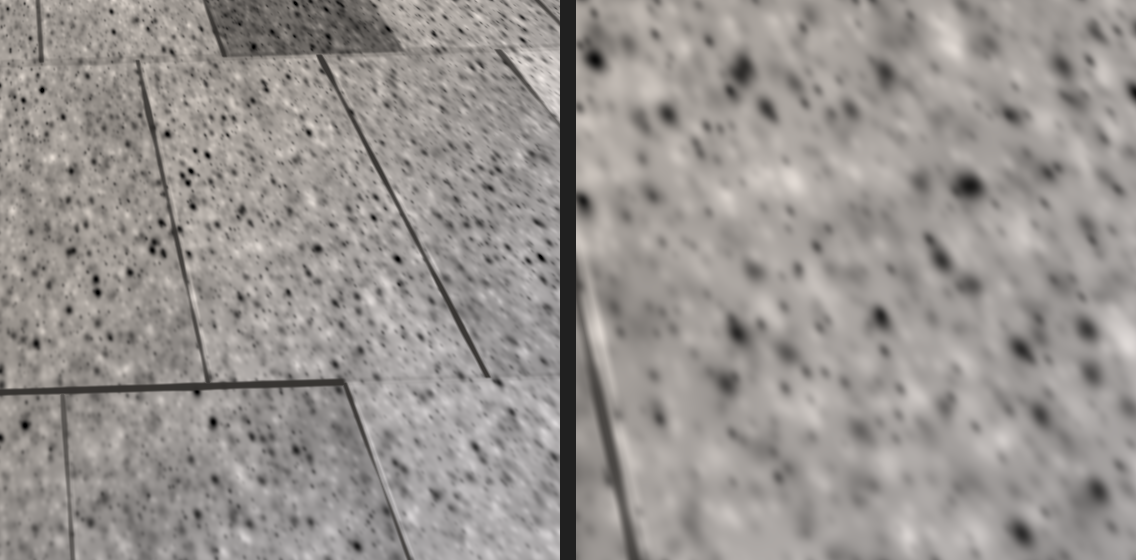
Left: the whole. Right: its middle third, enlarged.
Write a Shadertoy shader that draws this texture.

```glsl
const vec2  VANISHING_POINT = vec2(0.0065, 1.977);
const float ROW_TILT = 0.03;
const float FIRST_ROW = 0.596;        // inverse depth of the nearer cross joint
const float ROW_SPACING = 0.3205;
const float FIRST_JOINT = 0.0625;     // joints fan out from the vanishing point
const float JOINT_SPACING = 0.304;
const float BOND_SHIFT = 0.1575;      // sideways shift of the middle row
const float JOINT_HALF_WIDTH = 0.0038;
const float CROSS_HALF_WIDTH = 0.0062;
const float EDGE_SOFTNESS = 0.0028;
const float GRAIN_SCALE = 82.0;
const float GRAIN_CONTRAST = 0.15;
const float PIT_DEPTH = 0.42;
const vec3  WARM_STONE = vec3(1.035, 0.995, 0.955);
const vec3  COOL_STONE = vec3(1.010, 0.995, 1.000);
const vec3  JOINT_COLOR = vec3(0.205, 0.195, 0.185);

// Rows run from near to far, slabs and joints from left to right
const float SLAB_TONE[15] = float[15](
    0.57, 0.59, 0.68, 0.68, 0.68,
    0.59, 0.62, 0.62, 0.77, 0.77,
    0.59, 0.62, 0.41, 0.64, 0.64);
const float JOINT_STRENGTH[12] = float[12](
    0.60, 0.95, 0.00, 0.00,
    0.88, 0.95, 0.80, 0.00,
    0.75, 0.95, 0.00, 0.90);

vec3 hash3(vec2 p)
{
    vec3 q = fract(p.xyx * vec3(0.1031, 0.1030, 0.0973));
    q += dot(q, q.yxz + 33.33);
    return fract((q.xxy + q.yzz) * q.zyx);
}

// Cellular blobs: x is signed mottling, y is sparse dark pits
vec2 cellGrain(vec2 p)
{
    vec2 cell = floor(p), sum = vec2(0.0);
    for (int j = -1; j <= 1; j++)
    for (int i = -1; i <= 1; i++)
    {
        vec2 id = cell + vec2(i, j);
        vec3 rnd = hash3(id);
        vec2 d = p - id - rnd.xy;
        float r2 = dot(d, d);
        float pit = pow(hash3(id + 71.0).x, 7.0);
        sum += vec2((2.0 * rnd.z - 1.0) * exp(-5.0 * r2), pit * exp(-9.0 * r2));
    }
    return sum;
}

float lineCover(float dist, float halfWidth)
{
    return 1.0 - smoothstep(halfWidth - EDGE_SOFTNESS, halfWidth + EDGE_SOFTNESS, abs(dist));
}

// One row of slabs: tone, joint cover and the pale lip beside the joint
vec3 slabRow(int row, float fan, float depth, float wear)
{
    float shift = row == 1 ? BOND_SHIFT : 0.0;
    float along = (fan - FIRST_JOINT - shift) / JOINT_SPACING;
    float nearest = clamp(floor(along + 0.5), 0.0, 3.0);
    int joint = int(nearest);
    float dist = (along - nearest) * JOINT_SPACING * depth / sqrt(1.0 + fan * fan);
    float strength = JOINT_STRENGTH[row * 4 + joint];
    int slab = row * 5 + joint;
    float tone = mix(SLAB_TONE[slab], SLAB_TONE[slab + 1], smoothstep(-0.004, 0.004, dist));
    float halfWidth = JOINT_HALF_WIDTH * (1.0 + 0.7 * wear);
    float cover = strength * lineCover(dist, halfWidth) * clamp(0.95 + 0.5 * wear, 0.0, 1.0);
    float lip = strength * lineCover(dist - 0.0095, 0.002) * clamp(0.5 - wear, 0.0, 1.0);
    return vec3(tone, cover, lip);
}

void mainImage(out vec4 fragColor, in vec2 fragCoord)
{
    vec2 uv = fragCoord / iResolution.xy;

    // Perspective coordinates of the floor
    float depth = VANISHING_POINT.y - uv.y;
    float fan = (uv.x - VANISHING_POINT.x) / depth;
    float rowDepth = depth + ROW_TILT * uv.x;
    float rowCoord = (1.0 / rowDepth - FIRST_ROW) / ROW_SPACING;

    // Grain grows evenly towards the viewer
    vec2 grainPos = GRAIN_SCALE * vec2(fan, -0.8 * log(depth)) + 140.0;
    vec2 coarse = cellGrain(grainPos * 0.13);
    vec2 medium = cellGrain(grainPos);
    vec2 fine = cellGrain(grainPos * 1.9 + 37.0);
    float wear = cellGrain(grainPos * 0.3 + 19.0).x;

    // Slabs on both sides of the nearest cross joint
    float crossIndex = clamp(floor(rowCoord + 0.5), 0.0, 1.0);
    float crossDist = (rowCoord - crossIndex) * ROW_SPACING * rowDepth * rowDepth;
    int nearRow = int(crossIndex);
    vec3 slab = mix(slabRow(nearRow, fan, depth, wear),
                    slabRow(nearRow + 1, fan, depth, wear),
                    smoothstep(-0.003, 0.003, crossDist));

    // The near cross joint stops at a slab corner; the far one is nearly closed
    float corner = FIRST_JOINT + JOINT_SPACING;
    float openEnd = 1.0 - smoothstep(-0.002, 0.004, fan - corner);
    float crossStrength = nearRow == 0 ? mix(0.06, 0.97, openEnd) : 0.16;
    float crossCover = crossStrength * lineCover(crossDist, CROSS_HALF_WIDTH * (1.0 + 0.25 * wear));

    // Stone tone, mottling and pits
    float tone = slab.x + 0.06 * coarse.x + 0.03 * wear;
    tone += GRAIN_CONTRAST * (medium.x + 0.55 * fine.x);
    tone -= PIT_DEPTH * (medium.y + 0.45 * fine.y) * (1.0 + 0.8 * coarse.x);
    tone += 0.12 * slab.z;

    vec3 tint = mix(WARM_STONE, COOL_STONE, smoothstep(-0.5, 0.7, uv.x - uv.y));
    vec3 color = mix(tone * tint, JOINT_COLOR, max(slab.y, crossCover));
    fragColor = vec4(clamp(color, 0.0, 1.0), 1.0);
}
```
